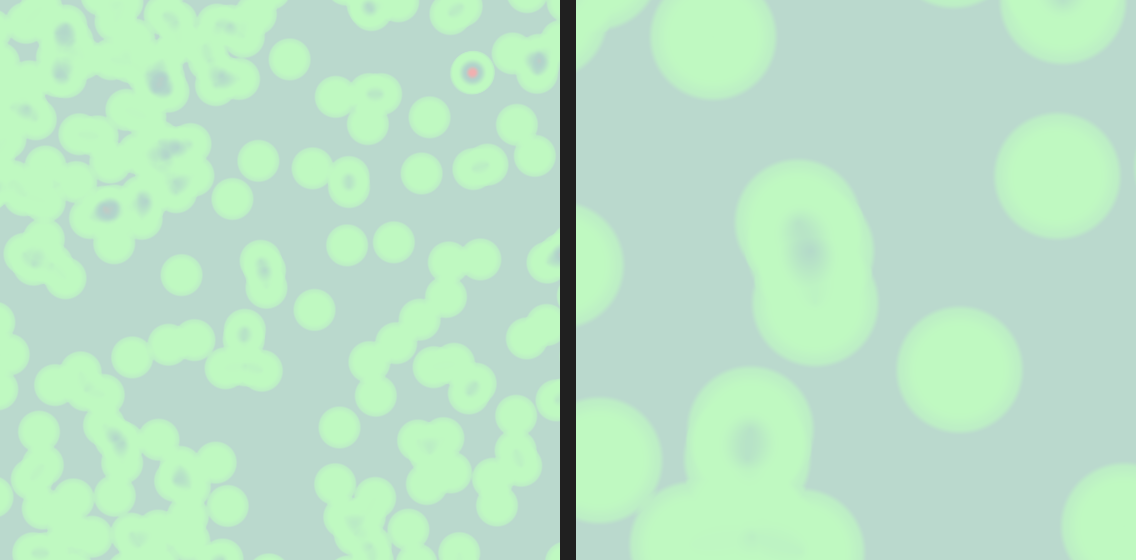
Left, the full canvas; right, a detail of the centre.
Reproduce this pattern procedurally as a three.js fragment shader.

```glsl
// Heat map of scattered round spots on a pale grey-green ground.
// Each grid cell holds a random number of spots; their cone-shaped weights
// are summed, and the total heat is looked up in a colour ramp.
varying vec2 vUv;

const float CELLS = 10.0;           // grid cells across the canvas
const int SLOTS = 6;                // most spots in one cell
const float RADIUS = 0.0395;        // spot radius
const float SEED = 17.0;

const float FILL = 0.29;            // chance that a slot holds a spot
const float FILL_DENSE = 0.62;
const float FILL_SPARSE = 0.12;
const vec2 DENSE_CENTER = vec2(0.17, 0.81);
const vec2 SPARSE_CENTER = vec2(0.62, 0.55);

const vec3 GROUND = vec3(0.730, 0.850, 0.805);
const vec3 RIM = vec3(0.740, 0.932, 0.774);
const vec3 GREEN = vec3(0.750, 0.975, 0.758);
const vec3 COOL = vec3(0.695, 0.825, 0.795);
const vec3 HOT = vec3(0.940, 0.690, 0.690);

// Three random values from 0 to 1, without sine
vec3 hash3(vec3 p) {
  p = fract(p * vec3(0.1031, 0.1030, 0.0973));
  p += dot(p, p.yxz + 33.33);
  return fract((p.xxy + p.yxx) * p.zyx);
}

// Chance of a spot, raised in the dense zone and lowered in the sparse one
float fillChance(vec2 p) {
  float dense = 1.0 - smoothstep(0.12, 0.30, distance(p, DENSE_CENTER));
  float sparse = 1.0 - smoothstep(0.08, 0.20, distance(p, SPARSE_CENTER));
  return mix(mix(FILL, FILL_SPARSE, sparse), FILL_DENSE, dense);
}

// Sum of the spot weights around a point
float heatAt(vec2 p) {
  vec2 home = floor(p * CELLS);
  float heat = 0.0;
  for (int j = -1; j <= 1; j++) {
    for (int i = -1; i <= 1; i++) {
      vec2 cell = home + vec2(float(i), float(j));
      float chance = fillChance((cell + 0.5) / CELLS);
      for (int k = 0; k < SLOTS; k++) {
        vec3 rnd = hash3(vec3(cell + 40.0, float(k) * 7.0 + SEED));
        vec2 center = (cell + rnd.xy) / CELLS;
        float weight = max(0.0, 1.0 - distance(p, center) / RADIUS);
        heat += weight * step(rnd.z, chance);
      }
    }
  }
  return heat;
}

// Ground, soft rim, green plateau, cool overlap, hot peak
vec3 heatColor(float heat) {
  vec3 color = mix(GROUND, RIM, smoothstep(0.0, 0.11, heat));
  color = mix(color, GREEN, smoothstep(0.06, 0.36, heat));
  color = mix(color, COOL, smoothstep(0.95, 2.05, heat));
  return mix(color, HOT, smoothstep(1.95, 2.75, heat));
}

void main() {
  gl_FragColor = vec4(heatColor(heatAt(vUv)), 1.0);
}
```
